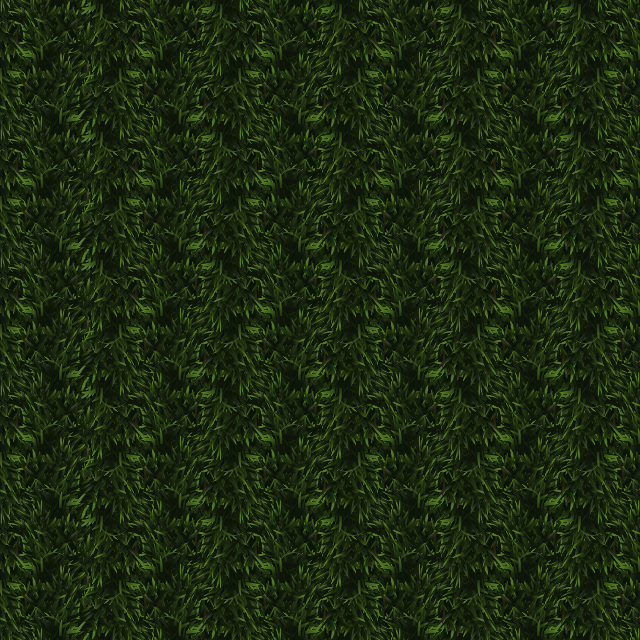
A Shadertoy shader for this texture:

```glsl
const float PANEL = 7.0;                    // grid cells per panel side
const vec2 CELLS = vec2(75.0, 70.0);        // grid cells over the canvas
const vec2 METRIC = vec2(1.0, 15.0 / 14.0); // makes cell units square
const int LAYERS = 7;

const vec3 DEEP = vec3(0.035, 0.060, 0.027);
const vec3 DARK = vec3(0.09, 0.14, 0.05);
const vec3 MID = vec3(0.13, 0.20, 0.06);
const vec3 BRIGHT = vec3(0.18, 0.28, 0.07);
const vec3 LIT = vec3(0.33, 0.47, 0.13);
const vec3 PALE = vec3(0.31, 0.39, 0.22);
const vec3 SOIL = vec3(0.050, 0.042, 0.030);
const vec3 STRAW = vec3(0.20, 0.15, 0.07);

vec3 hash3(vec3 p) {
    p = fract(p * vec3(0.1031, 0.1030, 0.0973));
    p += dot(p, p.yxz + 33.33);
    return fract((p.xxy + p.yxx) * p.zyx);
}

// Alternating mirrors give four orientations of one panel
vec2 panelFlip(vec2 panel) {
    return 1.0 - 2.0 * mod(vec2(panel.x + panel.y, panel.x), 2.0);
}

vec3 grassRamp(float level) {
    float v = clamp(level, 0.0, 1.0) * 4.0;
    vec3 c = mix(DEEP, DARK, clamp(v, 0.0, 1.0));
    c = mix(c, MID, clamp(v - 1.0, 0.0, 1.0));
    c = mix(c, BRIGHT, clamp(v - 2.0, 0.0, 1.0));
    return mix(c, LIT, clamp(v - 3.0, 0.0, 1.0));
}

// Returns coverage, position from root to tip, and position across
vec3 blade(vec2 p, float angle, float halfLen, float halfWidth, float bend, float px) {
    vec2 dir = vec2(cos(angle), sin(angle));
    float t = dot(p, dir) / halfLen;
    float s = dot(p, vec2(-dir.y, dir.x)) + bend * t * t;
    float w = halfWidth * sqrt(clamp((1.0 - t) * 0.9, 0.0, 1.0));
    float edge = max(abs(s) - w, (abs(t) - 1.0) * halfLen);
    float cover = 1.0 - smoothstep(-0.5 * px, 0.5 * px, edge);
    return vec3(cover, clamp(0.5 + 0.5 * t, 0.0, 1.0), s / max(w, 0.02));
}

// Bare hollow in each panel
float hollow(vec2 p) {
    return 1.0 - smoothstep(0.4, 1.6, length((p - vec2(0.4, 1.2)) * vec2(0.95, 1.1)));
}

vec3 addGrassLayer(vec3 color, vec2 g, float layer, float px) {
    float depth = layer / float(LAYERS - 1);
    for (int k = 0; k < 9; k++) {
        vec2 id = floor(g) + vec2(k % 3, k / 3) - 1.0;
        vec2 panel = floor(id / PANEL);
        vec2 flip = panelFlip(panel);
        vec2 home = (id + 0.5 - (panel + 0.5) * PANEL) * flip;
        vec3 place = hash3(vec3(home + 11.0, layer + 3.0));
        vec3 look = hash3(vec3(home + 29.0, layer + 17.0));
        vec3 clump = hash3(vec3(floor((home + 3.0) * 0.5) + 41.0, 5.0));

        // Blades of one clump lean together
        vec2 root = home + place.xy - 0.5;
        vec2 p = ((g - id - 0.5) * flip - place.xy + 0.5) * METRIC;
        float angle = 1.57 - 0.15 * root.x + (clump.x - 0.5) * 1.6 + (place.z - 0.5) * 1.3;
        float width = mix(0.12, 0.21, look.y);
        vec3 b = blade(p, angle, mix(0.65, 1.0, look.z), width, (place.z - 0.5) * 0.2, px);

        // Lower layers, roots and edges lie in shadow
        float bare = hollow(root * METRIC);
        float level = (0.45 + 0.55 * depth) * (0.12 + 1.95 * look.x * look.x);
        level *= mix(0.65, 1.35, clump.y) * (0.4 + 0.85 * b.y);
        level *= 1.0 - 0.45 * min(b.z * b.z, 1.0);
        vec3 tint = grassRamp(level * (1.0 - 0.8 * bare));
        float sheen = smoothstep(0.72, 0.86, fract(look.z * 7.0 + look.y));
        float glint = sheen * smoothstep(0.15, 0.8, b.y) * (0.6 + 0.4 * b.z);
        tint = mix(tint, PALE, clamp(glint, 0.0, 1.0) * 0.85 * (1.0 - bare));
        tint = mix(tint, STRAW, step(0.98, fract(look.y * 9.0)) * 0.6);
        color = mix(color, tint, b.x * (1.0 - 0.6 * bare));
    }
    return color;
}

// Two bright clippings and a thin curled stem beside the hollow
vec3 addClippings(vec3 color, vec2 p, float px) {
    vec2 q = p - vec2(-0.4, 1.0);
    float ring = abs(length(q) - 1.75) - 0.04;
    float span = smoothstep(0.3, 0.8, q.y) * smoothstep(-1.5, -0.6, q.x);
    float stem = (1.0 - smoothstep(-0.6 * px, 0.6 * px, ring)) * span;
    color = mix(color, PALE, stem * 0.8);

    vec3 upright = blade(p - vec2(1.1, 1.4), 1.5, 0.95, 0.17, 0.05, px);
    vec3 flat_ = blade(p - vec2(2.6, 1.0), 0.08, 0.82, 0.19, 0.05, px);
    float shade = 1.0 - 0.3 * min(upright.z * upright.z, 1.0);
    color = mix(color, mix(MID, LIT, upright.y) * shade, upright.x);
    return mix(color, mix(BRIGHT, LIT * 1.1, flat_.y), flat_.x);
}

void mainImage(out vec4 fragColor, in vec2 fragCoord) {
    vec2 uv = fragCoord / iResolution.xy;
    vec2 g = (uv - vec2(0.5, 0.0)) * CELLS + vec2(PANEL, 0.5 * PANEL);
    float px = CELLS.x / iResolution.x;

    vec2 panel = floor(g / PANEL);
    vec2 local = (g - (panel + 0.5) * PANEL) * METRIC * panelFlip(panel);

    vec3 color = mix(DEEP, SOIL, hollow(local));
    for (int i = 0; i < LAYERS; i++) {
        color = addGrassLayer(color, g, float(i), px);
    }
    color = addClippings(color, local, px);
    fragColor = vec4(color, 1.0);
}
```
